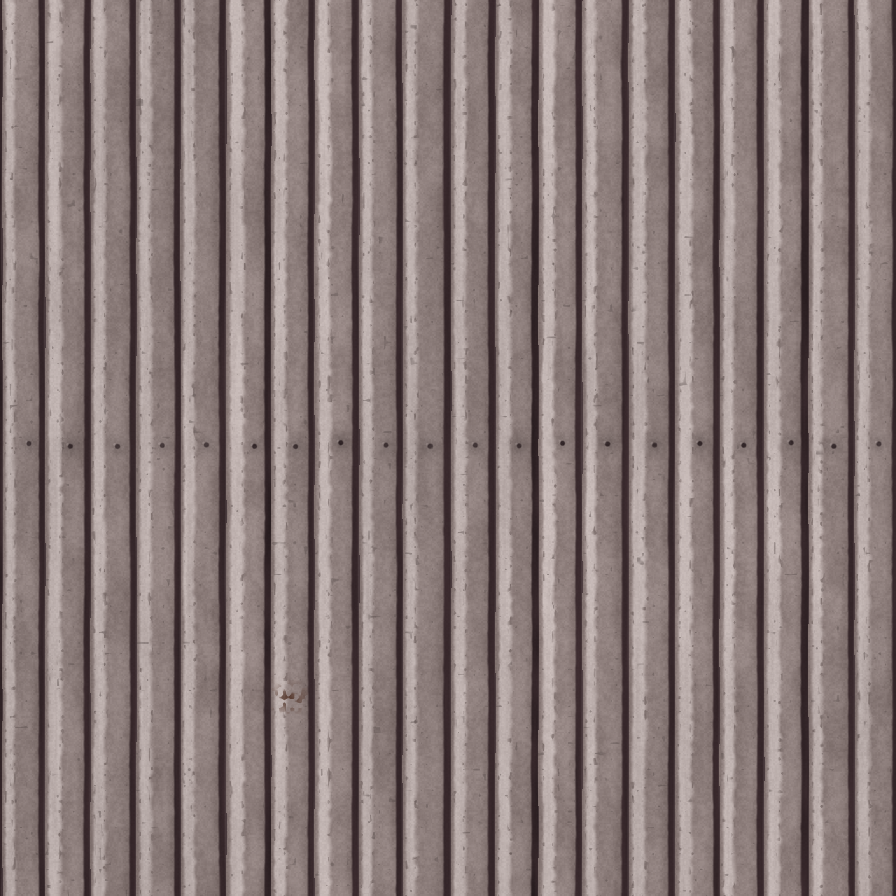
Write a three.js fragment shader that draws this texture.

```glsl
// Weathered corrugated metal wall: twenty vertical ribs with one row of rivets.
varying vec2 vUv;

float hash(vec2 p) {
  vec3 q = fract(p.xyx * vec3(0.1031, 0.1030, 0.0973));
  q += dot(q, q.yzx + 33.33);
  return fract((q.x + q.y) * q.z);
}

float noise(vec2 p) {
  vec2 i = floor(p), f = fract(p);
  f = f * f * (3.0 - 2.0 * f);
  return mix(mix(hash(i), hash(i + vec2(1.0, 0.0)), f.x),
             mix(hash(i + vec2(0.0, 1.0)), hash(i + vec2(1.0, 1.0)), f.x), f.y);
}

float fbm(vec2 p) {
  float sum = 0.0, amp = 0.5;
  for (int i = 0; i < 4; i++) {
    sum += amp * noise(p);
    p = p * 2.03 + 17.1;
    amp *= 0.5;
  }
  return sum / 0.9375;
}

void main() {
  vec3 groove = vec3(0.215, 0.155, 0.168);
  vec3 grooveEdge = vec3(0.34, 0.28, 0.29);
  vec3 shade = vec3(0.49, 0.43, 0.42);
  vec3 face = vec3(0.575, 0.515, 0.505);
  vec3 ridge = vec3(0.765, 0.715, 0.705);

  // Uneven rib spacing with slightly ragged edges
  float x = vUv.x * 20.0 - 0.035;
  x += 0.10 * (noise(vec2(x * 0.9, 3.0)) - 0.5);
  x += 0.025 * (noise(vec2(floor(x) * 7.0, vUv.y * 14.0)) - 0.5);
  float rib = floor(x), u = fract(x);
  float vary = hash(vec2(rib + 4.0, 9.0));
  float rag = noise(vec2(rib * 13.0 + u * 5.0, vUv.y * 130.0)) - 0.5;
  float seam = 1.0 - step(0.5, abs(mod(rib, 6.0) - 5.0));

  // Surface grain
  float blotch = fbm(vec2(vUv.x * 45.0, vUv.y * 22.0));
  float grain = noise(vUv * 240.0) - 0.5;
  float fine = hash(floor(vUv * 512.0)) - 0.5;
  float streak = fbm(vec2(vUv.x * 180.0, vUv.y * 9.0)) - 0.5;

  // Flat face, darkening towards the groove
  float dim = smoothstep(0.62, 0.85, u) * 0.65 + (blotch - 0.5) * 1.5 + grain * 0.45 + 0.14;
  vec3 col = mix(face, shade, clamp(dim, -0.2, 1.1));

  // Bright raised ridge with a worn outline
  float start = 0.09 + 0.035 * (vary - 0.5) + rag * 0.035;
  float end = 0.32 + 0.09 * (hash(vec2(rib, 31.0)) - 0.5) + rag * 0.07;
  float light = smoothstep(start - 0.04, start + 0.04, u)
              * (1.0 - smoothstep(end - 0.06, end + 0.07, u));
  light *= 0.92 + 0.12 * (vary - 0.5) + streak * 0.45 + grain * 0.15;
  col = mix(col, ridge, clamp(light, 0.0, 1.0));

  // Chipped paint along the ridge borders
  float border = max(1.0 - abs(u - start) / 0.05, 1.0 - abs(u - end) / 0.08);
  float chip = smoothstep(0.74, 0.88, noise(vUv * vec2(300.0, 190.0) + 50.0));
  col = mix(col, shade * 0.94, chip * clamp(border, 0.0, 1.0) * 0.8);

  // Thin shaded flank left of the ridge
  col = mix(col, shade, (1.0 - smoothstep(0.0, 0.07, u)) * 0.8);

  // Dark groove, wider and deeper at the sheet overlaps
  float left = 0.845 + 0.03 * (hash(vec2(rib, 57.0)) - 0.5) - seam * 0.015 + rag * 0.015;
  float dark = smoothstep(left - 0.035, left + 0.03, u);
  vec3 deep = groove * (1.0 + streak * 0.3 - seam * 0.2 * noise(vec2(rib, vUv.y * 25.0)));
  deep = mix(deep, grooveEdge, smoothstep(0.955 + seam * 0.02, 1.0, u) * 0.65);
  col = mix(col, deep, dark);

  // Rivets with grimy halos
  vec2 rivet = vec2(rib + 0.58 + 0.08 * (hash(vec2(rib, 71.0)) - 0.5),
                    0.504 + 0.005 * (hash(vec2(rib, 83.0)) - 0.5));
  vec2 d = vec2((x - rivet.x) / 20.0, vUv.y - rivet.y);
  float halo = exp(-dot(d, d) / 0.00011) * (0.2 + 0.35 * blotch);
  col = mix(col, shade * 0.75, halo * (1.0 - dark));
  float head = 1.0 - smoothstep(0.0017, 0.0038, length(d));
  col = mix(col, groove * 0.75, head * (0.7 + 0.3 * vary));
  float glint = 1.0 - smoothstep(0.0008, 0.0022, length(d - vec2(-0.003, 0.002)));
  col += 0.07 * glint;

  // Scattered specks and one rusty patch
  float speck = smoothstep(0.91, 0.98, noise(vUv * 170.0 + 90.0));
  col = mix(col, shade * 0.75, speck * 0.45 * (1.0 - dark));
  vec2 patchOffset = (vUv - vec2(0.323, 0.22)) / vec2(0.018, 0.014);
  float rust = exp(-dot(patchOffset, patchOffset))
             * smoothstep(0.58, 0.75, noise(vUv * 230.0 + 20.0));
  col = mix(col, vec3(0.36, 0.25, 0.21), rust * (1.0 - dark));

  // Slow tonal drift and fine grit
  col *= 1.0 + 0.07 * (fbm(vUv * 5.0 + 8.0) - 0.5) + 0.04 * (vary - 0.5);
  col += fine * 0.035 * (1.0 - 0.7 * dark);
  gl_FragColor = vec4(clamp(col, 0.0, 1.0), 1.0);
}
```
